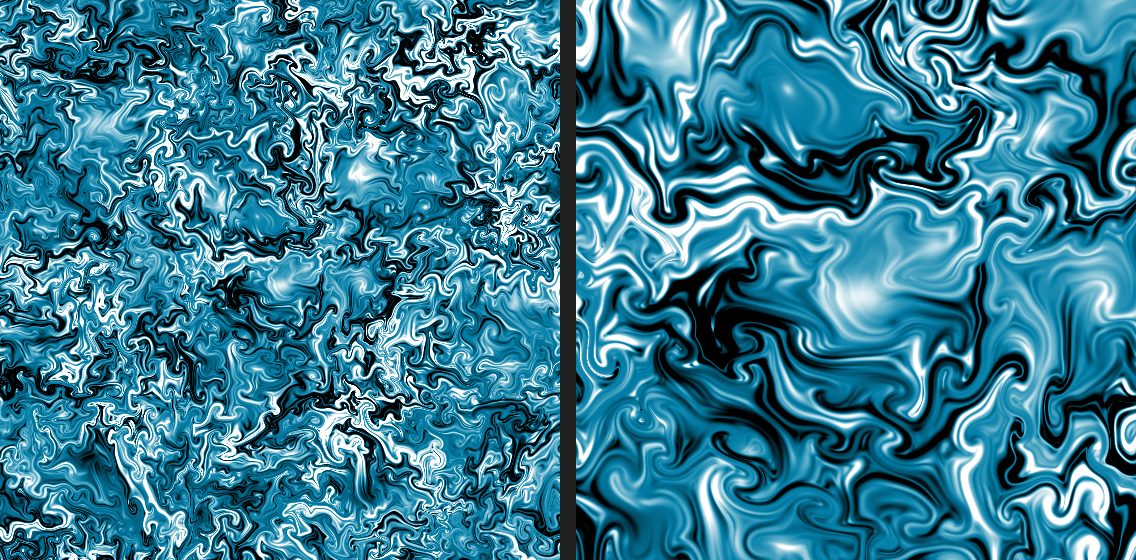
Left: the whole. Right: its middle third, enlarged.
Write a WebGL 2 fragment shader that draws this texture.

```glsl
#version 300 es
precision highp float;
precision highp int;
// Two-dimensional turbulence: scattered vortices of several sizes wind up the
// plane, and contour waves of noise on the wound plane become thin light and
// dark filaments. Vortex cores add calm glowing or dark discs.

#define VORTEX_CELLS 3.5     // largest vortices across the canvas
#define VORTEX_RATIO 2.0     // size step between vortex layers
#define VORTEX_LAYERS 4
#define TURN 3.3             // winding of the largest vortices, radians
#define FILAMENT_PERIOD 0.0175
#define FILAMENT_OCTAVES 4
#define FILAMENT_SCALE 6.0   // coarsest noise cells across the canvas
#define CONTOUR_PHASE 5.0
#define CONTRAST 5.2
#define BIAS -0.02
#define MID_BLUE vec3(0.01, 0.50, 0.66)

uniform vec2 u_resolution;
out vec4 fragColor;

// Integer hash giving three values in 0..1
vec3 hash3(ivec3 cell) {
    uvec3 v = uvec3(cell) * 1664525u + 1013904223u;
    v.x += v.y * v.z; v.y += v.z * v.x; v.z += v.x * v.y;
    v ^= v >> 16u;
    v.x += v.y * v.z; v.y += v.z * v.x; v.z += v.x * v.y;
    return vec3(v >> 8u) / 16777216.0;
}

float cornerSlope(ivec2 cell, vec2 offset) {
    vec2 g = hash3(ivec3(cell, 77)).xy * 2.0 - 1.0;
    return dot(g / max(length(g), 0.01), offset);
}

// Gradient noise, roughly -0.7..0.7
float noise(vec2 p) {
    ivec2 i = ivec2(floor(p));
    vec2 f = fract(p);
    vec2 u = f * f * f * (f * (f * 6.0 - 15.0) + 10.0);
    float low = mix(cornerSlope(i, f),
                    cornerSlope(i + ivec2(1, 0), f - vec2(1, 0)), u.x);
    float high = mix(cornerSlope(i + ivec2(0, 1), f - vec2(0, 1)),
                     cornerSlope(i + ivec2(1, 1), f - vec2(1, 1)), u.x);
    return mix(low, high, u.y);
}

// Rotates the plane around one scattered vortex per cell
vec2 swirl(vec2 p, int layer, float ease, inout float glow, inout float ruffle) {
    float cells = VORTEX_CELLS * pow(VORTEX_RATIO, float(layer));
    float turn = ease * (TURN - 0.2 * float(layer));
    vec2 g = p * cells, shift = vec2(0.0);
    ivec2 home = ivec2(floor(g));
    for (int y = -1; y <= 1; y++)
    for (int x = -1; x <= 1; x++) {
        ivec2 cell = home + ivec2(x, y);
        vec3 place = hash3(ivec3(cell, layer));
        vec3 kind = hash3(ivec3(cell, layer + 20));
        vec2 d = g - vec2(cell) - 0.2 - 0.6 * place.xy;
        float radius = mix(0.38, 0.78, place.z);
        float dd = dot(d, d) / (radius * radius);
        float spin = kind.x < 0.67 ? 1.0 : -1.0;
        float angle = spin * turn * exp(-3.0 * dd);
        float c = cos(angle), s = sin(angle);
        shift += mat2(c, s, -s, c) * d - d;
        float power = layer == 0 ? mix(0.3, 1.0, kind.y) : kind.y * kind.y * kind.y;
        glow += spin * power * (0.8 * exp(-80.0 * dd) + 0.24 * exp(-12.0 * dd));
        if (layer < 2) ruffle *= 1.0 - 0.85 * power * exp(-6.0 * dd);
    }
    return (g + shift) / cells;
}

// Small curls roll up the streams of the larger vortices; calm cores resist
vec2 windUp(vec2 p, float ruffle) {
    float unusedGlow = 0.0, unusedRuffle = 1.0;
    for (int i = VORTEX_LAYERS - 1; i >= 0; i--)
        p = swirl(p, i, i < 2 ? 1.0 : ruffle, unusedGlow, unusedRuffle);
    return p;
}

vec2 bend(vec2 p) {
    return p + 0.06 * vec2(noise(p * 4.0), noise(p * 4.0 + 19.3));
}

void main() {
    vec2 p = gl_FragCoord.xy / u_resolution.y;
    float stepSize = 0.0007, glow = 0.0, ruffle = 1.0;
    for (int i = 0; i < VORTEX_LAYERS; i++) swirl(bend(p), i, 1.0, glow, ruffle);
    vec2 q = windUp(bend(p), ruffle);
    vec2 qx = windUp(bend(p + vec2(stepSize, 0.0)), ruffle);
    vec2 qy = windUp(bend(p + vec2(0.0, stepSize)), ruffle);
    float stretch = length(vec2(length(qx - q), length(qy - q))) / stepSize;

    // Filaments: steep fronts stand out, waves that are too fine fade away
    float filaments = 0.0, frequency = FILAMENT_SCALE;
    for (int i = 0; i < FILAMENT_OCTAVES; i++) {
        vec2 offset = vec2(31.7, 12.9) * float(i);
        float n = noise(q * frequency + offset);
        vec2 slope = vec2(noise(qx * frequency + offset),
                          noise(qy * frequency + offset)) - n;
        float density = CONTOUR_PHASE * FILAMENT_PERIOD / 6.2832;
        float steep = density * length(slope) / stepSize;
        float fine = density * frequency * stretch;
        float wave = sin(CONTOUR_PHASE * n);
        filaments += (1.8 - 0.33 * float(i)) * wave * (0.5 + 0.5 * wave * wave)
                   * steep * steep / (1.0 + steep * steep) * exp(-0.4 * fine * fine);
        frequency *= 2.0;
    }

    // Stormy and quiet districts, then a soft haze and the cores
    float storm = smoothstep(-0.35, 0.4, noise(p * 4.0 + 5.1) + 0.6 * noise(q * 9.0));
    float v = BIAS + CONTRAST * filaments * ruffle * mix(0.45, 1.3, storm);
    v += 0.2 * noise(q * 6.0 + 3.7) + glow;

    // Black through blue to white
    vec3 color = MID_BLUE * (1.0 + clamp(v, -1.0, 0.0));
    color = mix(color, vec3(1.0), clamp(v, 0.0, 1.0));
    fragColor = vec4(color, 1.0);
}
```
